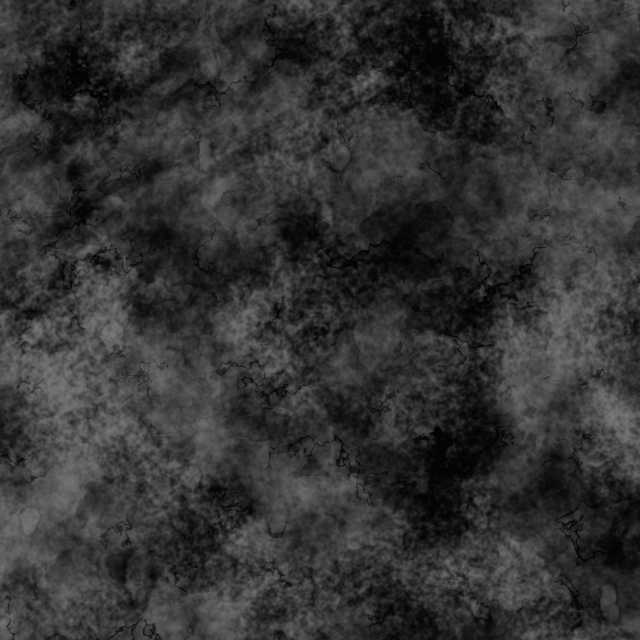
A Shadertoy shader for this texture:

```glsl
// Dark weathered rock face: grey stains, ragged blocks and slabs, streaks,
// short jagged cracks with shaded lips, a few embedded pebbles and grain.
// All layers are gradient noise summed into one tone, then mapped to grey.

const float DARKEST_GREY = 0.015;
const float LIGHTEST_GREY = 0.465;
const float TONE_RANGE = 1.04;
const float TONE_OFFSET = -0.03;

vec2 hash2(vec2 cell) {
    vec3 q = fract(cell.xyx * vec3(0.1031, 0.1030, 0.0973));
    q += dot(q, q.yzx + 33.33);
    return fract((q.xx + q.yz) * q.zy);
}

mat2 rotation(float angle) {
    float c = cos(angle), s = sin(angle);
    return mat2(c, -s, s, c);
}

// Dot product of a random unit gradient with the offset from its corner
float cornerSlope(vec2 cell, vec2 offset) {
    float angle = 6.2832 * hash2(cell).x;
    return dot(vec2(cos(angle), sin(angle)), offset);
}

float gradientNoise(vec2 p) {
    vec2 cell = floor(p), f = fract(p);
    vec2 u = f * f * f * (f * (f * 6.0 - 15.0) + 10.0);
    vec2 e = vec2(1.0, 0.0);
    float low = mix(cornerSlope(cell, f), cornerSlope(cell + e, f - e), u.x);
    float high = mix(cornerSlope(cell + e.yx, f - e.yx),
                     cornerSlope(cell + e.xx, f - e.xx), u.x);
    return mix(low, high, u.y);
}

float fbm(vec2 p, int octaves, float gain) {
    float sum = 0.0, amplitude = 1.0;
    for (int i = 0; i < octaves; i++) {
        sum += amplitude * gradientNoise(p);
        p = rotation(0.6) * p * 2.03 + 17.3;
        amplitude *= gain;
    }
    return sum;
}

vec2 warp(vec2 p, float frequency, float strength) {
    vec2 q = p * frequency;
    return p + strength * vec2(fbm(q + 3.7, 4, 0.6), fbm(q + 41.2, 4, 0.6));
}

// Random tone per irregular block, blended narrowly across the joints
float blockTone(vec2 p, float frequency) {
    vec2 q = p * frequency, cell = floor(q);
    float sum = 0.0, total = 0.0001;
    for (int j = -1; j <= 1; j++)
    for (int i = -1; i <= 1; i++) {
        vec2 id = cell + vec2(i, j);
        float weight = exp(-22.0 * length(q - id - hash2(id + 23.0)));
        sum += weight * (hash2(id + 131.0).x - 0.5);
        total += weight;
    }
    return sum / total;
}

// x: dark crack line, y: soft shade on one side of it
vec2 crack(vec2 p, float frequency, float width) {
    float side = fbm(p * frequency, 5, 0.55);
    float presence = smoothstep(0.1, 0.36, gradientNoise(p * frequency * 1.5 + 60.0));
    float line = 1.0 - smoothstep(0.2 * width, width * (0.4 + presence), abs(side));
    float shade = smoothstep(-0.01, 0.01, side) * exp(-max(side, 0.0) * 14.0);
    return vec2(line, shade) * presence;
}

// x: pebble face, y: shadow around its edge
vec2 pebbles(vec2 p, float frequency, float chance) {
    vec2 q = p * frequency, cell = floor(q), result = vec2(0.0);
    for (int j = -1; j <= 1; j++)
    for (int i = -1; i <= 1; i++) {
        vec2 id = cell + vec2(i, j);
        vec2 place = hash2(id + 7.0), kind = hash2(id + 91.0);
        vec2 local = rotation(kind.y - 0.3) * (q - id - 0.2 - 0.6 * place);
        vec2 radii = vec2(0.13, 0.24) * (0.6 + 0.7 * place.y);
        float edge = length(local / radii) - 1.0;
        float face = 1.0 - smoothstep(-0.22, 0.08, edge);
        float rim = exp(-pow((edge - 0.16) / 0.16, 2.0));
        result = max(result, step(kind.x, chance) * vec2(face, rim));
    }
    return result;
}

// Wandering dark vertical swath right of the middle
float darkSwath(vec2 p) {
    float centre = 0.71 + 0.16 * gradientNoise(vec2(p.y * 3.0, 4.6));
    return exp(-pow((p.x - centre) / 0.16, 2.0));
}

void mainImage(out vec4 fragColor, in vec2 fragCoord) {
    vec2 p = fragCoord / iResolution.y;
    vec2 bent = warp(p, 6.0, 0.045);
    vec2 ragged = warp(p, 17.0, 0.03);

    // Broad stains and mottling
    float tone = TONE_OFFSET + 0.76 * fbm(bent * 4.0 + 11.0, 6, 0.55);
    tone += 0.42 * fbm(p * 14.0 + 29.0, 5, 0.65);
    tone -= 0.32 * darkSwath(bent);

    // Slabs and blocks with crisp, ragged edges
    float slab = fbm(bent * 6.0 + 53.0, 6, 0.6);
    tone += 0.2 * (smoothstep(-0.04, 0.04, slab) - 0.5);
    tone += 0.36 * blockTone(ragged, 9.0);

    // Diagonal streaks towards the upper left
    vec2 along = rotation(0.6) * warp(p, 6.0, 0.02);
    float streakArea = smoothstep(0.1, 0.55, p.y - 0.8 * p.x);
    tone += 0.4 * streakArea * fbm(along * vec2(6.0, 24.0), 4, 0.6);

    // Cracks, large and small
    vec2 large = crack(ragged + 2.3, 4.5, 0.035);
    vec2 small = crack(ragged + 8.1, 11.0, 0.07);
    tone -= 0.45 * large.x + 0.2 * large.y + 0.32 * small.x + 0.12 * small.y;

    // Embedded pebbles
    vec2 pebble = pebbles(warp(p, 16.0, 0.015), 7.0, 0.2);
    tone += 0.22 * pebble.x - 0.16 * pebble.y;

    // Fine grain, stronger on rough areas
    float roughness = smoothstep(-0.15, 0.3, gradientNoise(p * 5.0 + 77.0));
    tone += mix(0.2, 0.5, roughness) * fbm(p * 75.0, 2, 0.75);

    float level = smoothstep(-TONE_RANGE, TONE_RANGE, tone);
    fragColor = vec4(vec3(mix(DARKEST_GREY, LIGHTEST_GREY, level)), 1.0);
}
```
